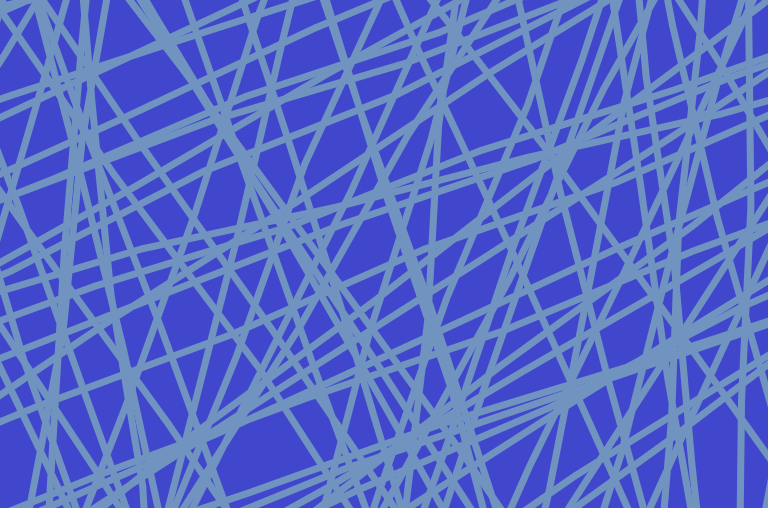
This pattern is drawn by a WebGL 2 fragment shader. Its source:

```glsl
#version 300 es
precision highp float;
// Draws a tangle of slightly kinked flat strands, steep and shallow, over a plain ground.

uniform vec2 u_resolution;
out vec4 fragColor;

const vec3 GROUND_COLOR = vec3(0.25, 0.28, 0.80);
const vec3 STRAND_COLOR = vec3(0.44, 0.58, 0.75);

// Lengths are in canvas heights.
const float STRAND_WIDTH = 0.0138;
const float KINK_SPACING = 0.38;
const float KINK_SIZE = 0.026;
const float SCATTER = 4.0;                      // slots a strand may stray
const int STEEP_COUNT = 56;
const int SHALLOW_COUNT = 30;
const float STEEP_MARGIN = 0.3;                 // strands starting off canvas
const float SHALLOW_MARGIN = 0.4;
const vec2 STEEP_LEAN = vec2(-0.75, 0.65);      // range of dx / dy
const vec2 SHALLOW_LEAN = vec2(0.2, 0.8);       // range of dy / dx

// Integer hash of a strand and a channel, from 0 to 1
float hash(int strand, int channel) {
    uint n = uint(strand) * 1597334677u ^ uint(channel + 64) * 3812015801u;
    n = (n ^ (n >> 16)) * 2246822519u;
    n = (n ^ (n >> 13)) * 3266489917u;
    return float((n ^ (n >> 16)) >> 8) / 16777216.0;
}

// Distance to a strand's centre line; p holds (across, along)
float strandDistance(vec2 p, int id, float start, float lean) {
    float t = p.y / KINK_SPACING + hash(id, -9);
    float node = floor(t);
    float bendA = hash(id, int(node)) - 0.5;
    float bendB = hash(id, int(node) + 1) - 0.5;
    float center = start + lean * p.y + KINK_SIZE * mix(bendA, bendB, t - node);
    float slope = lean + KINK_SIZE * (bendB - bendA) / KINK_SPACING;
    return abs(p.x - center) * inversesqrt(1.0 + slope * slope);
}

// Nearest strand of a family spread over the given extent
float familyDistance(vec2 p, int count, int firstId, float extent, float margin, vec2 leanRange) {
    float nearest = 1e3;
    for (int i = 0; i < count; i++) {
        int id = firstId + i;
        float slot = float(i) + 0.5 + SCATTER * (hash(id, -11) - 0.5);
        float start = mix(-margin, extent + margin, slot / float(count));
        float lean = mix(leanRange.x, leanRange.y, hash(id, -12));
        nearest = min(nearest, strandDistance(p, id, start, lean));
    }
    return nearest;
}

void main() {
    float aspect = u_resolution.x / u_resolution.y;
    float pixel = 1.0 / u_resolution.y;
    vec2 p = gl_FragCoord.xy * pixel;

    // Both families pivot about the canvas centre lines
    vec2 steepPos = vec2(p.x, p.y - 0.5);
    vec2 shallowPos = vec2(p.y, p.x - 0.5 * aspect);
    float steep = familyDistance(steepPos, STEEP_COUNT, 1, aspect, STEEP_MARGIN, STEEP_LEAN);
    float shallow = familyDistance(shallowPos, SHALLOW_COUNT, 201, 1.0, SHALLOW_MARGIN, SHALLOW_LEAN);

    // Flat fill with an edge one pixel wide
    float edge = min(steep, shallow) - 0.5 * STRAND_WIDTH;
    float cover = clamp(0.5 - edge / pixel, 0.0, 1.0);
    fragColor = vec4(mix(GROUND_COLOR, STRAND_COLOR, cover), 1.0);
}
```
